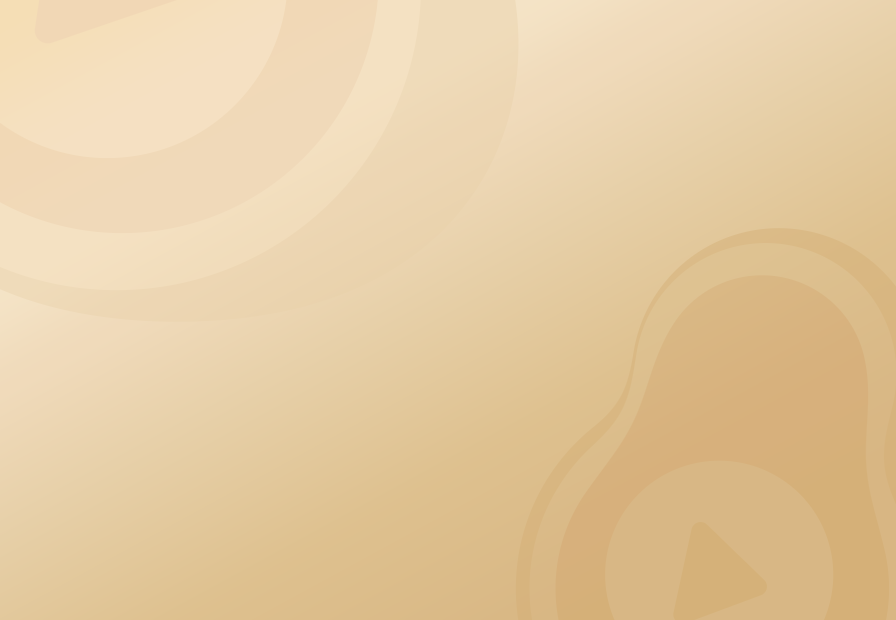
A WebGL 1 fragment shader for this background:

```glsl
precision highp float;

uniform vec2 u_resolution;

float circle(vec2 p, vec2 center, float radius) {
  return length(p - center) - radius;
}

float smoothUnion(float a, float b, float k) {
  float h = max(1.0 - abs(a - b) / k, 0.0);
  return min(a, b) - 0.25 * k * h * h;
}

// Two blended circles: a small head above a wide base
float pearShape(vec2 p, vec2 head, float headRadius, float baseRadius, float blend) {
  float base = circle(p, vec2(1.165, 0.051), baseRadius);
  return smoothUnion(circle(p, head, headRadius), base, blend);
}

float segment(vec2 p, vec2 a, vec2 b) {
  vec2 ab = b - a;
  return length(p - a - ab * clamp(dot(p - a, ab) / dot(ab, ab), 0.0, 1.0));
}

float side(vec2 p, vec2 a, vec2 b) {
  return (b.x - a.x) * (p.y - a.y) - (b.y - a.y) * (p.x - a.x);
}

float roundedTriangle(vec2 p, vec2 a, vec2 b, vec2 c, float radius) {
  float edge = min(segment(p, a, b), min(segment(p, b, c), segment(p, c, a)));
  float turn = sign(side(c, a, b));
  float inner = turn * min(turn * side(p, a, b), min(turn * side(p, b, c), turn * side(p, c, a)));
  return (inner * turn > 0.0 ? -edge : edge) - radius;
}

float fill(float d) {
  return clamp(0.5 - d * u_resolution.y, 0.0, 1.0);
}

// Diagonal sand gradient
vec3 sand(float t) {
  vec3 color = mix(vec3(0.957, 0.89, 0.775), vec3(0.94, 0.855, 0.73), smoothstep(0.41, 0.564, t));
  color = mix(color, vec3(0.905, 0.815, 0.66), clamp((t - 0.564) / 0.188, 0.0, 1.0));
  color = mix(color, vec3(0.87, 0.755, 0.56), clamp((t - 0.752) / 0.263, 0.0, 1.0));
  color = mix(color, vec3(0.85, 0.72, 0.52), clamp((t - 1.015) / 0.263, 0.0, 1.0));
  return mix(color, vec3(0.835, 0.69, 0.47), clamp((t - 1.278) / 0.295, 0.0, 1.0));
}

void main() {
  vec2 p = gl_FragCoord.xy / u_resolution.y;
  float t = dot(vec2(p.x, 1.0 - p.y), vec2(0.48, 0.88));
  vec3 color = sand(t);

  // Upper left: wavy halo, rings and disc
  vec2 q = p - vec2(0.286, 1.0);
  float halo = length(q) - 0.545 - 0.026 * sin(3.0 * atan(-q.y, q.x));
  color = mix(color, vec3(0.91, 0.815, 0.66), 0.4 * fill(halo));

  vec3 cream = mix(vec3(0.958, 0.882, 0.76), vec3(0.943, 0.862, 0.73), smoothstep(0.4, 0.58, t));
  color = mix(color, cream, fill(circle(p, vec2(0.188, 1.023), 0.491)));

  vec3 peach = mix(vec3(0.947, 0.848, 0.71), vec3(0.942, 0.85, 0.725), smoothstep(0.18, 0.4, t));
  color = mix(color, peach, fill(circle(p, vec2(0.197, 1.038), 0.414)));

  vec3 butter = mix(vec3(0.96, 0.87, 0.71), vec3(0.96, 0.88, 0.76), smoothstep(0.02, 0.27, t));
  color = mix(color, butter, fill(circle(p, vec2(0.173, 1.036), 0.291)));

  float upperTriangle = roundedTriangle(p, vec2(0.077, 0.951), vec2(0.32, 1.034), vec2(0.113, 1.188), 0.021);
  color = mix(color, vec3(0.947, 0.845, 0.71), fill(upperTriangle));

  // Lower right: nested pear outlines
  float rim = pearShape(p, vec2(1.256, 0.395), 0.237, 0.333, 0.075);
  color = mix(color, vec3(0.83, 0.68, 0.455), 0.45 * fill(rim));

  float band = pearShape(p, vec2(1.235, 0.397), 0.211, 0.311, 0.094);
  vec3 bandColor = mix(vec3(0.872, 0.765, 0.575), vec3(0.848, 0.715, 0.515), smoothstep(0.85, 1.35, t));
  color = mix(color, bandColor, fill(band));

  float core = pearShape(p, vec2(1.229, 0.387), 0.169, 0.269, 0.169);
  vec3 coreColor = mix(vec3(0.855, 0.725, 0.525), vec3(0.842, 0.69, 0.485), smoothstep(0.9, 1.216, t));
  coreColor = mix(coreColor, vec3(0.835, 0.69, 0.47), smoothstep(1.216, 1.35, t));
  color = mix(color, coreColor, fill(core));

  // Lower disc and its triangle
  color = mix(color, vec3(0.848, 0.718, 0.52), fill(circle(p, vec2(1.16, 0.073), 0.184)));
  float lowerTriangle = roundedTriangle(p, vec2(1.13, 0.143), vec2(1.222, 0.054), vec2(1.101, 0.009), 0.015);
  color = mix(color, vec3(0.835, 0.695, 0.475), fill(lowerTriangle));

  gl_FragColor = vec4(color, 1.0);
}
```
